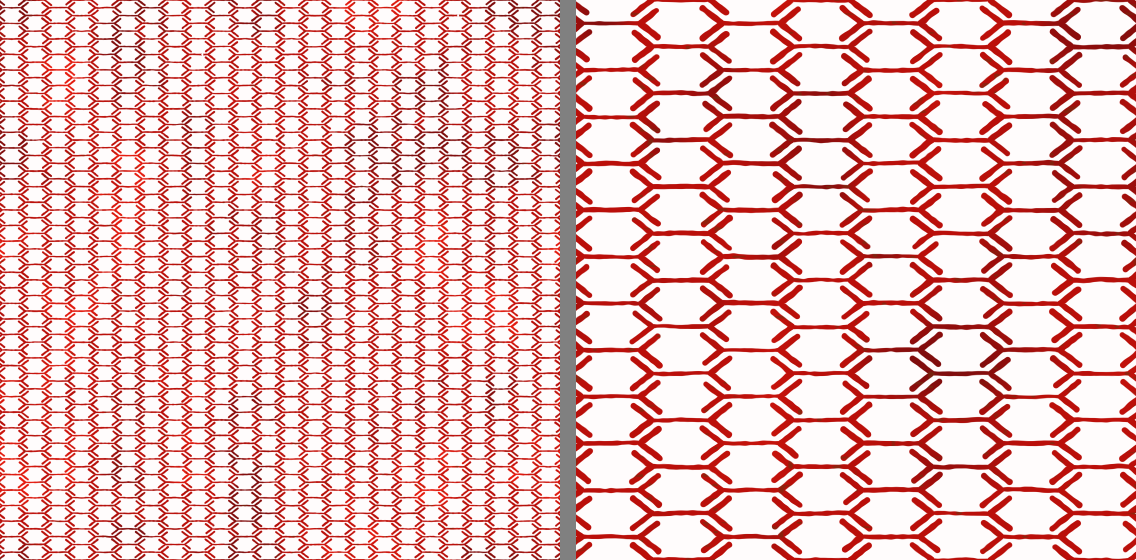
Left, the full canvas; right, a detail of the centre.
Give the GLSL for this pattern, as a WebGL 1 fragment shader.

```glsl
precision highp float;
// Tileable red lattice of fork-ended bars, 12 by 36 repeats, with worn ink.

uniform vec2 u_resolution;

float hash(vec2 p) {
  vec3 q = fract(p.xyx * vec3(0.1031, 0.1030, 0.0973));
  q += dot(q, q.yzx + 33.33);
  return fract((q.x + q.y) * q.z);
}

// Value noise that wraps after a whole number of cells.
float wrapNoise(vec2 p, vec2 period) {
  vec2 i = floor(p), f = fract(p);
  f = f * f * (3.0 - 2.0 * f);
  vec2 a = mod(i, period), b = mod(i + 1.0, period);
  return mix(mix(hash(a), hash(vec2(b.x, a.y)), f.x),
             mix(hash(vec2(a.x, b.y)), hash(b), f.x), f.y);
}

float segmentDistance(vec2 p, vec2 a, vec2 b) {
  vec2 d = b - a;
  return length(p - a - d * clamp(dot(p - a, d) / dot(d, d), 0.0, 1.0));
}

// One horizontal bar with two arms at each end, in a cell of 12 by 4 units.
float forkedBar(vec2 grid, vec2 center, float wobble) {
  vec2 g = grid - center + 0.5;
  vec2 id = mod(floor(g), vec2(12.0, 36.0)) + center * 40.0;
  vec2 p = (fract(g) - 0.5) * vec2(12.0, 4.0);
  float wear = hash(id + 7.0);

  float bar = segmentDistance(p + vec2(0.0, wobble * 0.12),
                              vec2(-2.5, 0.0), vec2(2.5, 0.0));
  bar -= 0.165 + 0.05 * wear;
  // A few bars are broken by a small gap.
  float gap = 0.25 - abs(p.x - 3.0 * (hash(id + 19.0) - 0.5));
  bar = max(bar, wear > 0.996 ? gap : -1.0);

  // Mirror the arm into four quadrants, each of its own length.
  vec2 side = vec2(p.x < 0.0 ? -1.0 : 1.0, p.y < 0.0 ? -1.0 : 1.0);
  float reach = 1.04 - 0.2 * pow(hash(id + side * 3.0 + 50.0), 3.0);
  float arm = segmentDistance(p * side, vec2(2.5, 0.0),
                              vec2(2.5, 0.0) + vec2(1.6, 1.25) * reach);
  arm -= 0.235 + 0.035 * hash(id + side + 80.0);
  return min(bar, arm);
}

void main() {
  vec2 uv = gl_FragCoord.xy / u_resolution;
  vec2 grid = uv * vec2(12.0, 36.0);
  float wobble = wrapNoise(uv * vec2(96.0, 72.0), vec2(96.0, 72.0)) - 0.5;
  float grain = wrapNoise(uv * 288.0, vec2(288.0));

  // Two staggered sets of bars, with a slightly rough edge.
  float d = min(forkedBar(grid, vec2(0.25, 0.5), wobble),
                forkedBar(grid, vec2(0.75, 0.0), wobble));
  d += (grain - 0.5) * 0.09;
  float pixel = 144.0 / min(u_resolution.x, u_resolution.y);
  float ink = 1.0 - smoothstep(-0.7 * pixel, 0.7 * pixel, d);

  // Broad patches of brighter and darker ink, then olive specks.
  float tone = 0.65 * wrapNoise(uv * vec2(9.0, 7.0), vec2(9.0, 7.0))
             + 0.35 * wrapNoise(uv * 30.0 + 0.5, vec2(30.0));
  vec3 red = mix(vec3(0.73, 0.06, 0.04), vec3(0.90, 0.11, 0.06),
                 smoothstep(0.55, 0.85, tone));
  red = mix(red, vec3(0.50, 0.05, 0.05), smoothstep(0.42, 0.15, tone));
  float speck = wrapNoise(uv * vec2(180.0, 360.0), vec2(180.0, 360.0));
  red = mix(red, vec3(0.45, 0.18, 0.06), 0.6 * smoothstep(0.82, 0.95, speck));

  gl_FragColor = vec4(mix(vec3(1.0, 0.99, 0.99), red, ink), 1.0);
}
```
